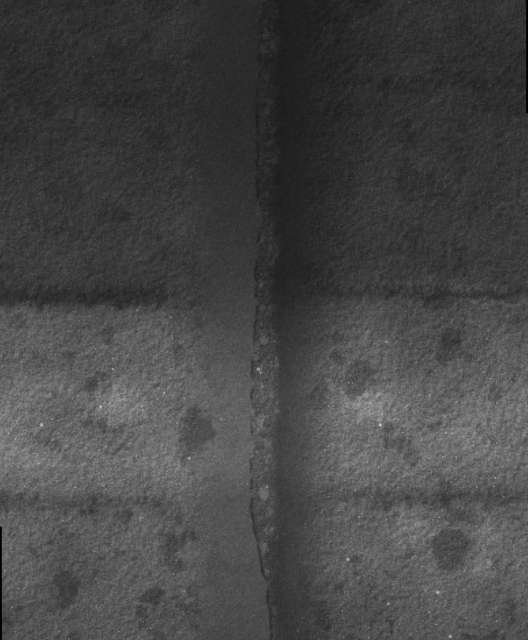
A WebGL 2 fragment shader for this texture:

```glsl
#version 300 es
precision highp float;

uniform vec2 u_resolution;
out vec4 outColor;

const float SEAM_X = 0.487;
const float STRIP_WIDTH = 0.036;
const float SHADOW_DEPTH = 0.38;
const float EXPOSURE = 1.07;
const float MOTTLE = 0.32;
const float RELIEF = 0.62;
const float GRAIN = 0.25;
const float STAIN_DEPTH = 0.23;
const float PATCH_LIGHT = 0.15;
const vec3 TINT = vec3(1.0);

// Stains and worn patches: centre, then radii; y runs downwards
const vec4 STAINS[11] = vec4[11](
  vec4(0.18, 0.59, 0.022, 0.017), vec4(0.367, 0.677, 0.028, 0.040),
  vec4(0.33, 0.853, 0.026, 0.030), vec4(0.127, 0.918, 0.027, 0.034),
  vec4(0.292, 0.93, 0.018, 0.013), vec4(0.19, 0.655, 0.013, 0.013),
  vec4(0.217, 0.339, 0.019, 0.014), vec4(0.845, 0.54, 0.021, 0.017),
  vec4(0.847, 0.854, 0.033, 0.026), vec4(0.773, 0.277, 0.020, 0.020),
  vec4(0.68, 0.59, 0.026, 0.034));
const vec4 PATCHES[7] = vec4[7](
  vec4(0.72, 0.633, 0.050, 0.021), vec4(0.775, 0.82, 0.040, 0.032),
  vec4(0.92, 0.845, 0.024, 0.045), vec4(0.63, 0.608, 0.035, 0.016),
  vec4(0.225, 0.632, 0.050, 0.026), vec4(0.85, 0.442, 0.080, 0.012),
  vec4(0.94, 0.468, 0.070, 0.006));

float hash(vec2 p) {
  vec3 q = fract(vec3(p.xyx) * 0.1031);
  q += dot(q, q.yzx + 33.33);
  return fract((q.x + q.y) * q.z);
}

float noise(vec2 p) {
  vec2 i = floor(p), f = fract(p);
  f = f * f * (3.0 - 2.0 * f);
  return mix(mix(hash(i), hash(i + vec2(1, 0)), f.x),
             mix(hash(i + vec2(0, 1)), hash(i + vec2(1, 1)), f.x), f.y);
}

float fbm(vec2 p) {
  float sum = 0.0, amp = 0.5;
  for (int i = 0; i < 5; i++) {
    sum += amp * noise(p);
    p = mat2(1.6, 1.2, -1.2, 1.6) * p + 7.3;
    amp *= 0.5;
  }
  return sum;
}

float bump(float x, float centre, float width) {
  float t = (x - centre) / width;
  return exp(-t * t);
}

float blob(vec2 p, vec4 shape, float softness) {
  return 1.0 - smoothstep(1.0 - softness, 1.0 + softness, length((p - shape.xy) / shape.zw));
}

// Bright dots, one at most in each cell
float specks(vec2 p, float cells, float density) {
  vec2 id = floor(p * cells), f = fract(p * cells);
  vec2 centre = 0.3 + 0.4 * vec2(hash(id + 3.1), hash(id + 8.7));
  float size = 0.12 + 0.18 * hash(id + 5.3);
  return step(1.0 - density, hash(id)) * (1.0 - smoothstep(size * 0.4, size + 0.12, length(f - centre)));
}

float leftWall(float x, float d) {
  float blur = mix(0.018, 0.13, smoothstep(0.25, 0.42, x));
  float v = 0.174 + 0.045 * smoothstep(0.15, 0.44, d);
  v += 0.115 * smoothstep(0.478 - blur, 0.478 + blur, d);
  v += 0.07 * smoothstep(0.5, 0.69, d) - 0.07 * smoothstep(0.71, 0.8, d);
  v -= 0.04 * smoothstep(0.84, 1.0, d);
  return v * (1.0 - 0.1 * smoothstep(0.32, 0.43, x));
}

float rightWall(float x, float d) {
  float v = 0.184 + 0.03 * smoothstep(0.15, 0.4, d);
  v += 0.11 * smoothstep(0.41, 0.56, d) + 0.075 * smoothstep(0.53, 0.66, d);
  v -= 0.05 * smoothstep(0.71, 0.79, d) + 0.05 * smoothstep(0.86, 1.0, d);
  float reach = mix(0.78, 0.68, smoothstep(0.3, 0.6, d));
  return v * (1.0 - SHADOW_DEPTH * (1.0 - smoothstep(0.52, reach, x)));
}

void main() {
  vec2 uv = gl_FragCoord.xy / u_resolution;
  vec2 p = vec2(uv.x * u_resolution.x / u_resolution.y, uv.y);
  float x = uv.x, d = 1.0 - uv.y;
  float broad = fbm(p * 9.0), mid = fbm(p * 28.0 + 4.0), fine = fbm(p * 130.0 + 9.0);
  float lit = smoothstep(0.38, 0.62, d);

  // Seam line with its ragged drift
  float seam = SEAM_X - 0.011 * smoothstep(0.4, 0.72, d) + 0.034 * smoothstep(0.78, 0.96, d);
  seam += 0.006 * (mid - 0.5) + 0.005 * (noise(vec2(p.y * 110.0, 2.0)) - 0.5);
  float edge = x - seam;
  float rightEdge = SEAM_X + STRIP_WIDTH + 0.025 * (mid - 0.5);
  float onRight = smoothstep(-0.022, 0.02, x - rightEdge);
  float pastSeam = smoothstep(-0.007, 0.008, edge);
  float strip = pastSeam * (1.0 - onRight);
  float rough = max(1.0 - smoothstep(0.33, 0.45, x), smoothstep(0.53, 0.62, x));
  rough = max(max(rough, strip), 0.3);

  // Base tone of both walls and the strip between
  float left = leftWall(x, d);
  float v = mix(left, left * 0.84, pastSeam);
  v = mix(v, rightWall(x, d), onRight);

  // Horizontal joints
  float ragged = d + 0.024 * (mid - 0.5) + 0.02 * (noise(p * vec2(190.0, 40.0)) - 0.5);
  float leftSide = 1.0 - smoothstep(0.25, 0.42, x), rightSide = smoothstep(0.54, 0.7, x);
  float joints = leftSide * (0.23 * bump(ragged, 0.465, 0.016) + 0.19 * bump(ragged, 0.787, 0.016)
               + 0.08 * bump(ragged, 0.152, 0.012));
  joints += rightSide * (0.20 * bump(ragged, 0.459, 0.009) + 0.18 * bump(ragged, 0.775, 0.013)
          + 0.13 * bump(ragged, 0.132, 0.008));
  v *= 1.0 - joints;

  // Stains, worn patches and small pits
  vec2 warped = vec2(x, d) + 0.055 * (vec2(mid, fbm(p * 36.0 + 31.0)) - 0.48);
  float dark = 0.0, light = 0.0;
  for (int i = 0; i < 11; i++) dark = max(dark, blob(warped, STAINS[i], 0.3));
  for (int i = 0; i < 7; i++) light = max(light, blob(warped, PATCHES[i], 0.55));
  float pits = smoothstep(0.61, 0.69, fbm(p * 36.0 + 17.0)) * rough * (1.0 - strip);
  v *= 1.0 - STAIN_DEPTH * max(dark, 0.7 * pits) * mix(0.6, 1.0, lit);
  v *= 1.0 + PATCH_LIGHT * light * (0.4 + 1.2 * fine);

  // Mottling, surface relief and grain
  float slope = fine - fbm(p * 130.0 + 9.0 + vec2(0.28, -0.28));
  v *= 1.0 + rough * (MOTTLE * (broad - 0.48) + 0.7 * MOTTLE * (mid - 0.48) + RELIEF * slope);
  v *= 1.0 + GRAIN * (noise(p * 470.0) - 0.5) * mix(0.7, 1.0, rough);
  v += rough * mix(0.07, 0.17, lit) * specks(p, 190.0, 0.02 + 0.025 * strip);
  v += 0.26 * rough * lit * specks(p + 0.37, 100.0, 0.005);

  // Crack along the seam, broken flakes and soft rim
  float crack = bump(edge, 0.0, 0.0028) * smoothstep(0.08, 0.22, d);
  v *= 1.0 - 0.3 * crack * smoothstep(0.15, 0.6, noise(vec2(p.y * 70.0, 6.0)));
  float flakes = strip * smoothstep(0.53, 0.68, fbm(p * vec2(120.0, 75.0) + 2.0));
  v += flakes * mix(0.04, 0.085, lit);
  v *= 1.0 - 0.07 * bump(x, rightEdge + 0.006, 0.01);

  // Black slivers at two borders
  float sliverRight = smoothstep(0.995, 0.998, x) * (1.0 - smoothstep(0.175, 0.179, d));
  float sliverLeft = (1.0 - smoothstep(0.002, 0.005, x)) * smoothstep(0.821, 0.825, d);
  v *= EXPOSURE * (1.0 - max(sliverRight, sliverLeft));

  outColor = vec4(TINT * clamp(v, 0.0, 1.0), 1.0);
}
```
